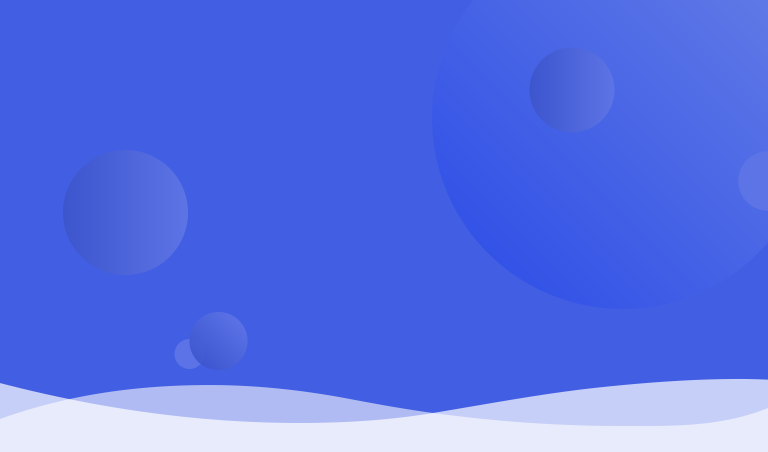
Write a Shadertoy shader that draws this background.

```glsl
// Flat blue backdrop with gradient-filled discs above two translucent white waves.
// Discs are distance functions; each wave edge is a smooth Hermite curve through
// a few knots. All lengths are fractions of the canvas width, origin lower left.

const vec3 SKY        = vec3(0.259, 0.369, 0.890);
const vec3 DEEP_BLUE  = vec3(0.200, 0.325, 0.905);
const vec3 HAZE_BLUE  = vec3(0.375, 0.475, 0.900);
const vec3 SHADE_BLUE = vec3(0.237, 0.333, 0.805);
const vec3 LIT_BLUE   = vec3(0.365, 0.455, 0.900);
const vec3 FOAM       = vec3(1.0);

const float BACK_WAVE_OPACITY  = 0.58;
const float FRONT_WAVE_OPACITY = 0.70;
const float BUBBLE_OPACITY     = 0.13;

const vec2 ACROSS   = vec2(1.0, 0.0);
const vec2 DIAGONAL = vec2(0.7071, 0.7071);

// Wave knots: x, height, slope.
const int KNOTS = 6;
const vec3 FRONT_WAVE[KNOTS] = vec3[KNOTS](
    vec3(0.0, 0.0898, -0.26), vec3(0.3906, 0.0378, 0.0),
    vec3(0.5638, 0.0508, 0.165), vec3(0.7813, 0.0842, 0.105),
    vec3(0.9635, 0.0951, 0.0), vec3(1.0, 0.0942, -0.04));
const vec3 BACK_WAVE[KNOTS] = vec3[KNOTS](
    vec3(0.0, 0.0430, 0.36), vec3(0.2734, 0.0872, 0.0),
    vec3(0.4557, 0.0690, -0.19), vec3(0.5638, 0.0508, -0.135),
    vec3(0.8073, 0.0339, 0.0), vec3(1.0, 0.0573, 0.40));

// Antialiased coverage of the region where the distance is negative.
float coverage(float dist) {
    return clamp(0.5 - dist * iResolution.x, 0.0, 1.0);
}

// Blend a disc over base, shaded from dark to light along a direction.
vec3 addDisc(vec3 base, vec2 p, vec2 center, float radius, vec2 direction,
             vec3 dark, vec3 light, float opacity) {
    vec2 offset = p - center;
    float shade = clamp(0.5 + 0.5 * dot(offset, direction) / radius, 0.0, 1.0);
    float mask = coverage(length(offset) - radius);
    return mix(base, mix(dark, light, shade), mask * opacity);
}

// Height (x) and slope (y) of the cubic Hermite curve at a horizontal position.
vec2 waveAt(vec3 knots[KNOTS], float x) {
    vec3 a = knots[0];
    vec3 b = knots[1];
    for (int i = 1; i < KNOTS - 1; i++) {
        if (x > knots[i].x) {
            a = knots[i];
            b = knots[i + 1];
        }
    }
    float span = b.x - a.x;
    float t = clamp((x - a.x) / span, 0.0, 1.0);
    float s = 1.0 - t;
    float rise = t * t * (3.0 - 2.0 * t);
    float height = mix(a.y, b.y, rise) + span * t * s * (a.z * s - b.z * t);
    float slope = 6.0 * t * s * (b.y - a.y) / span
                + a.z * s * (1.0 - 3.0 * t) + b.z * t * (3.0 * t - 2.0);
    return vec2(height, slope);
}

vec3 addWave(vec3 base, vec2 p, vec3 knots[KNOTS], float opacity) {
    vec2 wave = waveAt(knots, p.x);
    float dist = (p.y - wave.x) / sqrt(1.0 + wave.y * wave.y);
    return mix(base, FOAM, coverage(dist) * opacity);
}

void mainImage(out vec4 fragColor, in vec2 fragCoord) {
    vec2 p = fragCoord / iResolution.x;
    vec3 color = SKY;

    // Large disc and the two that overlap it.
    color = addDisc(color, p, vec2(0.8112, 0.4349), 0.2487, DIAGONAL,
                    DEEP_BLUE, HAZE_BLUE, 1.0);
    color = addDisc(color, p, vec2(0.7448, 0.4714), 0.0553, ACROSS,
                    SHADE_BLUE, LIT_BLUE, 1.0);
    color = addDisc(color, p, vec2(1.0, 0.3529), 0.0387, ACROSS,
                    LIT_BLUE, LIT_BLUE, 1.0);

    // Left-hand discs, with a faint bubble tucked behind the smallest one.
    color = addDisc(color, p, vec2(0.1634, 0.3118), 0.0814, ACROSS,
                    SHADE_BLUE, LIT_BLUE, 1.0);
    color = addDisc(color, p, vec2(0.2467, 0.1276), 0.0195, ACROSS,
                    FOAM, FOAM, BUBBLE_OPACITY);
    color = addDisc(color, p, vec2(0.2845, 0.1445), 0.0378, DIAGONAL,
                    SHADE_BLUE, LIT_BLUE, 0.9);

    // Overlapping waves build up to near white.
    color = addWave(color, p, BACK_WAVE, BACK_WAVE_OPACITY);
    color = addWave(color, p, FRONT_WAVE, FRONT_WAVE_OPACITY);

    fragColor = vec4(color, 1.0);
}
```
